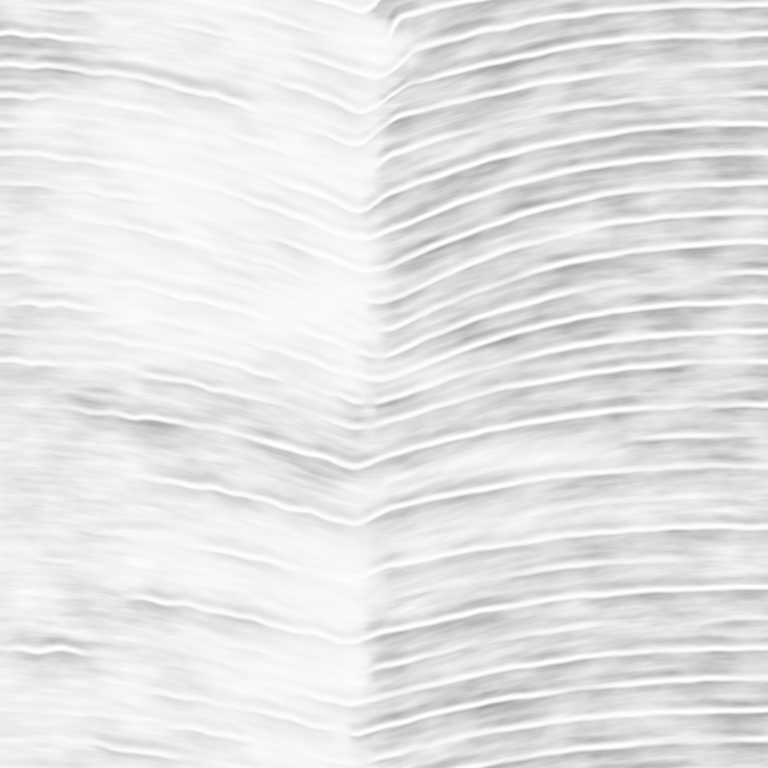
A Shadertoy shader for this texture map:

```glsl
// Pale rippled relief: thin white ridges sag from both side edges into a central
// valley, each casting a soft grey shade. Ridges come from one loop; gradient noise
// stretched along their flow breaks them up, and soft blobs set where grey shows.

const float VALLEY_X = 0.484;
const vec3 PAPER = vec3(0.99);
const vec3 RIDGE_WHITE = vec3(1.0);

vec2 hashGradient(vec2 cell) {
    vec2 h = vec2(dot(cell, vec2(127.1, 311.7)), dot(cell, vec2(269.5, 183.3)));
    return 2.0 * fract(sin(h) * 43758.55) - 1.0;
}

float gradientNoise(vec2 p) {
    vec2 i = floor(p), f = fract(p);
    vec2 u = f * f * f * (f * (f * 6.0 - 15.0) + 10.0);
    float a = dot(hashGradient(i), f);
    float b = dot(hashGradient(i + vec2(1, 0)), f - vec2(1, 0));
    float c = dot(hashGradient(i + vec2(0, 1)), f - vec2(0, 1));
    float d = dot(hashGradient(i + vec2(1, 1)), f - vec2(1, 1));
    return mix(mix(a, b, u.x), mix(c, d, u.x), u.y);
}

float fbm(vec2 p) {
    float sum = 0.0, amp = 0.6;
    for (int i = 0; i < 4; i++) {
        sum += amp * gradientNoise(p);
        p = p * 2.03 + 17.3;
        amp *= 0.5;
    }
    return sum;
}

float bell(float x, float width) {
    x /= width;
    return exp(-x * x);
}

float blob(vec2 p, vec2 center, vec2 radius) {
    vec2 d = (p - center) / radius;
    return exp(-dot(d, d));
}

// Height of a ridge at the side edges, measured downward
float ridgeHeight(float k) {
    return k < 12.5 ? 0.0055 + 0.0387 * k : 0.526 + 0.0397 * (k - 13.0);
}

// Depth of the sag at the valley for a ridge starting at height y
float sagDepth(float y, float rightSide) {
    float left = 0.076 + 0.044 * bell(y - 0.195, 0.28);
    float right = 0.057 + 0.067 * bell(y - 0.293, 0.19) + 0.012 * smoothstep(0.7, 0.8, y);
    return mix(left, right, rightSide);
}

// 0 at the side edges, 1 in the valley, rounded at the bottom
float sagCurve(float x, float valley) {
    bool onRight = x > valley;
    float t = onRight ? (1.0 - x) / (1.0 - valley) : x / valley;
    t = 1.03 - length(vec2(1.0 - t, 0.05));
    return pow(clamp(t, 0.0, 1.0), onRight ? 2.4 : 1.9);
}

// How much grey shows through the white, 0 to 1
float greyCover(vec2 p, float valley, float cloud) {
    float right = 1.0 - 0.8 * blob(p, vec2(0.70, 0.595), vec2(0.17, 0.022));
    right *= 1.0 - 0.75 * blob(p, vec2(0.55, 0.49), vec2(0.09, 0.035));
    right *= 1.0 - 0.45 * blob(p, vec2(0.62, 0.70), vec2(0.22, 0.07));
    right *= 1.0 - 0.6 * blob(p, vec2(0.98, 0.29), vec2(0.05, 0.03));
    right += 0.7 * blob(p, vec2(0.85, 0.583), vec2(0.07, 0.012));
    float left = 1.2 * blob(p, vec2(0.0, 0.06), vec2(0.17, 0.07));
    left += 0.55 * blob(p, vec2(0.0, 0.26), vec2(0.11, 0.16));
    left += 0.6 * blob(p, vec2(0.0, 0.42), vec2(0.12, 0.05));
    left += 1.1 * blob(p, vec2(0.12, 0.54), vec2(0.25, 0.06));
    left += 0.85 * blob(p, vec2(0.40, 0.61), vec2(0.13, 0.07));
    left += 0.75 * blob(p, vec2(0.06, 0.65), vec2(0.18, 0.06));
    left += 1.0 * blob(p, vec2(0.08, 0.82), vec2(0.22, 0.08));
    left += 0.5 * blob(p, vec2(0.10, 0.97), vec2(0.25, 0.05));
    left += 0.35 * blob(p, vec2(0.33, 0.10), vec2(0.12, 0.10));
    left += 0.3 * blob(p, vec2(0.30, 0.33), vec2(0.10, 0.05));
    float blur = 0.025 + 0.05 * bell(p.y - 0.56, 0.12);
    float side = smoothstep(-blur, blur, p.x - valley - 0.01 + 0.05 * cloud);
    return clamp(mix(left, right, side) * (1.0 + 1.7 * cloud), 0.0, 1.4);
}

void mainImage(out vec4 fragColor, in vec2 fragCoord) {
    vec2 p = fragCoord / iResolution.xy;
    p.y = 1.0 - p.y;
    float valley = VALLEY_X + 0.035 * bell(p.y - 0.08, 0.06) - 0.012 * smoothstep(0.7, 0.8, p.y);
    float rightSide = smoothstep(-0.03, 0.03, p.x - valley);
    float curve = sagCurve(p.x, valley);
    float flow = p.y - 0.09 * curve;
    float cloud = fbm(vec2(p.x * 10.0, flow * 19.0));
    float streak = fbm(vec2(p.x * 14.0 + 5.0, flow * 85.0));
    float cover = greyCover(p, valley, cloud);
    float ragged = 1.0 - rightSide;

    // Ridges and the shade around them
    float ridge = 0.0, shade = 0.0;
    for (int i = -3; i < 26; i++) {
        float k = float(i);
        float start = ridgeHeight(k);
        float wobble = 0.004 * gradientNoise(vec2(p.x * 13.0, k * 7.37));
        wobble += (0.002 + 0.004 * ragged) * gradientNoise(vec2(p.x * 31.0, k * 3.19));
        float d = p.y - start - sagDepth(start, rightSide) * curve - wobble;
        float breaks = gradientNoise(vec2(p.x * (5.0 + 3.0 * ragged) + 31.0, k * 5.71));
        float minor = step(12.5, k) * step(k, 20.5) * (1.0 - mod(k, 2.0));
        float strength = smoothstep(-0.4, 0.05, breaks - 0.3 * minor - 0.2 * ragged);
        ridge = max(ridge, strength * bell(d, 0.0038));
        float below = smoothstep(0.001, 0.006, d) * exp(-max(d, 0.0) / 0.013);
        float above = 0.65 * bell(d + 0.010, 0.007);
        shade = max(shade, strength * max(below * 1.5, above));
    }

    // Cloudy grey and fine streaks along the flow
    float tone = cover * (0.07 + 0.125 * shade + 0.15 * streak);
    tone += 0.045 * shade * (1.0 + 2.0 * cloud) + 0.012 * (1.0 + 3.0 * streak);
    vec3 color = PAPER - max(tone, 0.0);
    color = mix(color, RIDGE_WHITE, ridge * (0.65 + 0.35 * min(cover, 1.0)));
    fragColor = vec4(clamp(color, 0.0, 1.0), 1.0);
}
```
